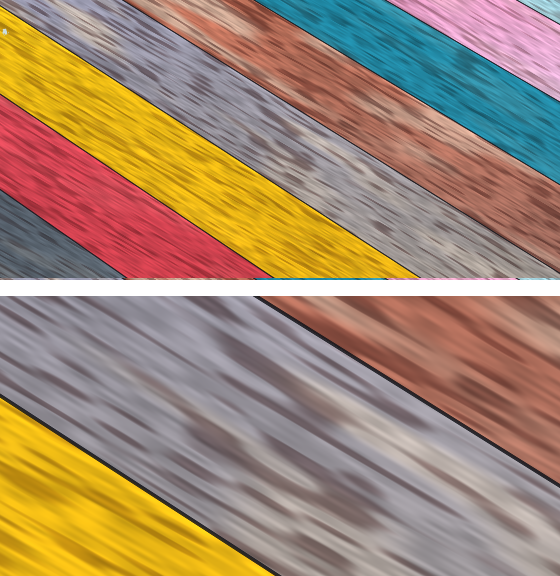
Top, the full canvas; bottom, a detail of the centre.
Give the GLSL for this texture, as a Shadertoy shader.

```glsl
// Painted wooden boards running diagonally, fanning out slightly downwards.
// Each board has its own paint, worn by stretched value noise that forms
// pores, fibres, stains and bare patches; dark gaps separate the boards.

// Layout, in units of the canvas height
const float TILE_HEIGHT  = 0.994;   // vertical repeat
const float FIRST_SEAM   = -0.969;  // x of seam 0 at the top
const float SEAM_SLANT   = 1.432;   // x shift of seam 0 per unit down
const float BOARD_WIDTH  = 0.469;   // horizontal width at the top
const float BOARD_SPREAD = 0.056;   // extra width per unit down
const float SEAM_SINE    = 0.54;    // horizontal to perpendicular distance
const float SEAM_HALF    = 0.0022;
const float BEVEL_WIDTH  = 0.010;

// Wood
const float GRAIN_ANGLE  = 0.535;
const vec2  PORE_SCALE   = vec2(11.0, 125.0);
const vec2  FIBRE_SCALE  = vec2(24.0, 210.0);
const vec2  STAIN_SCALE  = vec2(2.2, 11.0);
const vec2  PATCH_SCALE  = vec2(3.5, 22.0);
const float PORE_DEPTH   = 0.34;
const float FIBRE_DEPTH  = 0.24;
const float STAIN_DEPTH  = 0.20;

// Paint from the lower left board to the upper right one
const int BOARDS = 8;
const vec3 PAINT_TOP[BOARDS] = vec3[BOARDS](
    vec3(0.33, 0.38, 0.44), vec3(0.90, 0.31, 0.38),
    vec3(0.92, 0.74, 0.08), vec3(0.58, 0.58, 0.66),
    vec3(0.74, 0.44, 0.35), vec3(0.12, 0.53, 0.64),
    vec3(0.93, 0.64, 0.80), vec3(0.66, 0.86, 0.91));
const vec3 PAINT_BOTTOM[BOARDS] = vec3[BOARDS](
    vec3(0.34, 0.38, 0.42), vec3(0.80, 0.25, 0.30),
    vec3(0.90, 0.69, 0.08), vec3(0.61, 0.58, 0.56),
    vec3(0.63, 0.43, 0.38), vec3(0.17, 0.54, 0.64),
    vec3(0.78, 0.82, 0.92), vec3(0.66, 0.86, 0.91));
const float WEAR[BOARDS] = float[BOARDS](
    0.35, 0.15, 0.05, 0.75, 0.70, 0.12, 0.20, 0.10);

const vec3 BARE_WOOD  = vec3(0.79, 0.73, 0.66);
const vec3 GAP_COLOUR = vec3(0.09, 0.09, 0.11);
const vec3 CHIP_COLOUR = vec3(0.80, 0.87, 0.88);
const vec2 CHIP_CENTRE = vec2(0.018, 0.113);
const float CHIP_RADIUS = 0.009;

float hash(vec2 p)
{
    vec3 q = fract(p.xyx * 0.1031);
    q += dot(q, q.yzx + 33.33);
    return fract((q.x + q.y) * q.z);
}

float valueNoise(vec2 p)
{
    vec2 cell = floor(p);
    vec2 f = fract(p);
    f = f * f * (3.0 - 2.0 * f);
    float low  = mix(hash(cell), hash(cell + vec2(1, 0)), f.x);
    float high = mix(hash(cell + vec2(0, 1)), hash(cell + vec2(1, 1)), f.x);
    return mix(low, high, f.y);
}

// Point in the grain frame: x along the fibres, y across, gently wavy
vec2 grainFrame(vec2 p, float board)
{
    float c = cos(GRAIN_ANGLE), s = sin(GRAIN_ANGLE);
    vec2 g = vec2(c * p.x + s * p.y, c * p.y - s * p.x);
    g += vec2(7.3, 3.7) * (board + 3.0);
    g.y += 0.012 * valueNoise(g * vec2(3.0, 6.0));
    return g;
}

vec3 paintedWood(vec2 p, float board)
{
    int i = clamp(int(board) + 1, 0, BOARDS - 1);
    vec2 g = grainFrame(p, board);
    float wear = WEAR[i];

    float pores = smoothstep(0.50, 0.85, valueNoise(g * PORE_SCALE));
    float fibre = valueNoise(g * FIBRE_SCALE) - 0.5;
    float stain = 0.65 * valueNoise(g * STAIN_SCALE)
                + 0.35 * valueNoise(g * STAIN_SCALE * 3.1) - 0.5;
    float bare = smoothstep(0.52, 0.88, valueNoise(g * PATCH_SCALE) + 0.5 * stain);

    vec3 colour = mix(PAINT_TOP[i], PAINT_BOTTOM[i], p.y);
    colour = mix(colour, BARE_WOOD, bare * wear * (1.0 - 0.6 * p.y));
    colour *= 1.0 + FIBRE_DEPTH * fibre + STAIN_DEPTH * (0.5 + wear) * stain;

    // Pores absorb blue most, so the dark dashes look warm
    float depth = PORE_DEPTH * (0.7 + 0.5 * wear);
    return colour * (1.0 - depth * pores * vec3(0.8, 1.0, 1.0));
}

void mainImage(out vec4 fragColor, in vec2 fragCoord)
{
    float pixel = 1.0 / iResolution.y;
    vec2 uv = fragCoord * pixel;
    vec2 p = vec2(uv.x, mod(1.0 - uv.y, TILE_HEIGHT));  // y points down

    // Board index and position between its two seams
    float width = BOARD_WIDTH + BOARD_SPREAD * p.y;
    float k = (p.x - FIRST_SEAM - SEAM_SLANT * p.y) / width;
    float board = floor(k);
    float across = k - board;
    vec3 colour = paintedWood(p, board);

    // Lit upper edge
    float upperEdge = (1.0 - across) * width * SEAM_SINE;
    colour *= 1.0 + 0.20 * exp(-upperEdge / BEVEL_WIDTH);

    // Small flake of missing paint with a ragged outline
    float chip = length(p - CHIP_CENTRE) + 0.012 * (valueNoise(p * 190.0) - 0.5);
    colour = mix(CHIP_COLOUR, colour, smoothstep(-pixel, pixel, chip - CHIP_RADIUS));

    // Dark gap between boards
    float seam = min(across, 1.0 - across) * width * SEAM_SINE;
    float gap = 1.0 - smoothstep(SEAM_HALF - 0.5 * pixel, SEAM_HALF + 0.5 * pixel, seam);
    colour = mix(colour, GAP_COLOUR, 0.88 * gap);

    fragColor = vec4(clamp(colour, 0.0, 1.0), 1.0);
}
```
